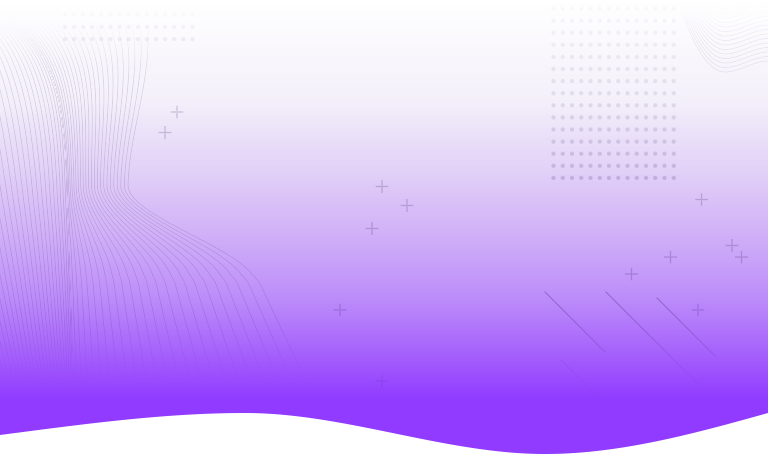
Reproduce this background procedurally as a Shadertoy shader.

```glsl
const float WIDTH = 7.68; // canvas width in design units, y runs down from the top
const vec3 WHITE = vec3(1.0);
const vec3 INK = vec3(0.16, 0.06, 0.32);

const float STOPS[7] = float[7](0.0, 1.0, 1.7, 2.4, 3.0, 3.47, 4.0);
const vec3 SHADES[7] = vec3[7](
    vec3(1.0), vec3(0.955, 0.94, 0.98), vec3(0.885, 0.82, 0.97),
    vec3(0.81, 0.68, 0.97), vec3(0.735, 0.545, 0.98),
    vec3(0.66, 0.40, 0.985), vec3(0.565, 0.23, 1.0));

const vec2 PLUSES[13] = vec2[13](
    vec2(1.77, 1.12), vec2(1.65, 1.325), vec2(3.82, 1.865), vec2(4.07, 2.055),
    vec2(3.72, 2.285), vec2(3.40, 3.10), vec2(3.82, 3.81), vec2(7.015, 1.995),
    vec2(7.32, 2.455), vec2(7.415, 2.57), vec2(6.705, 2.57), vec2(6.315, 2.74),
    vec2(6.98, 3.10));

// Start x, start y and length along each axis
const vec3 SLASHES[4] = vec3[4](
    vec3(5.45, 2.92, 0.60), vec3(6.06, 2.92, 1.0),
    vec3(6.57, 2.98, 0.59), vec3(5.61, 3.60, 0.36));

float cover(float dist, float pixel) {
    return clamp(0.5 - dist / pixel, 0.0, 1.0);
}

vec3 gradient(float y) {
    vec3 color = SHADES[0];
    for (int i = 1; i < 7; i++) {
        float t = clamp((y - STOPS[i - 1]) / (STOPS[i] - STOPS[i - 1]), 0.0, 1.0);
        color = mix(color, SHADES[i], t);
    }
    return color;
}

// Cubic from a to b (x, y, slope)
float hermite(vec3 a, vec3 b, float x) {
    float span = b.x - a.x;
    float t = clamp((x - a.x) / span, 0.0, 1.0);
    float rise = t * t * (3.0 - 2.0 * t);
    float bend = t * (1.0 - t) * (a.z * (1.0 - t) - b.z * t);
    return mix(a.y, b.y, rise) + span * bend;
}

float waveHeight(float x) {
    vec3 crest = vec3(2.45, 4.13, 0.0);
    vec3 trough = vec3(5.45, 4.54, 0.0);
    if (x < crest.x) return hermite(vec3(0.0, 4.35, -0.13), crest, x);
    if (x < trough.x) return hermite(crest, trough, x);
    return hermite(trough, vec3(7.68, 4.13, -0.28), x);
}

float dotGrid(vec2 p, vec2 first, vec2 pitch, vec2 count, float pixel) {
    vec2 cell = clamp(round((p - first) / pitch), vec2(0.0), count - 1.0);
    return cover(length(p - first - cell * pitch) - 0.021, pixel);
}

float plusSign(vec2 p, float pixel) {
    vec2 q = abs(p);
    vec2 arm = vec2(max(q.x, q.y), min(q.x, q.y));
    return cover(max(arm.x - 0.062, arm.y - 0.0065), pixel);
}

float segment(vec2 p, vec2 a, vec2 b, float halfWidth, float pixel) {
    vec2 along = b - a;
    float t = clamp(dot(p - a, along) / dot(along, along), 0.0, 1.0);
    return cover(length(p - a - along * t) - halfWidth, pixel);
}

// Thin contours at whole values of phase
float contours(float phase, float halfWidth, float pixel) {
    float slope = length(vec2(dFdx(phase), dFdy(phase))) / pixel;
    float dist = abs(fract(phase - 0.5) - 0.5) / max(slope, 0.001);
    return cover(dist - halfWidth, pixel);
}

// Fan of curves pinched around a central spine
float leftMesh(vec2 p, float pixel) {
    float spine = 0.68 - 0.9 * exp(-p.y / 0.45) + 0.03 * max(p.y - 2.0, 0.0);
    float outer = 1.48 - 0.2 * smoothstep(0.4, 1.9, p.y)
        + 1.28 * smoothstep(1.85, 2.85, p.y) + 0.47 * max(p.y - 2.75, 0.0);
    float inner = -0.9 + 0.25 * p.y;
    float offset = p.x - spine;
    float reach = offset > 0.0 ? outer - spine : spine - inner;
    float u = pow(abs(offset) / reach + 0.0001, 0.72);
    float line = contours(u * 23.0, 0.003, pixel);
    float fade = smoothstep(0.1, 0.9, p.y) * (1.0 - smoothstep(3.1, 3.95, p.y));
    return line * fade * step(u, 1.015);
}

// Nested bowls in the upper right corner
float cornerMesh(vec2 p, float pixel) {
    float left = max(7.25 - p.x, 0.0);
    float rim = 0.72 - 3.2 * left * left - 0.11 * smoothstep(7.25, 7.68, p.x);
    float phase = (rim - p.y) / 0.045;
    float line = contours(phase, 0.003, pixel);
    return line * step(-0.3, phase) * smoothstep(0.0, 0.5, p.y);
}

void mainImage(out vec4 fragColor, in vec2 fragCoord) {
    float pixel = WIDTH / iResolution.x;
    vec2 p = vec2(fragCoord.x, iResolution.y - fragCoord.y) * pixel;
    vec3 color = gradient(p.y);

    // Line meshes
    color = mix(color, INK, 0.17 * leftMesh(p, pixel));
    color = mix(color, INK, 0.10 * cornerMesh(p, pixel));

    // Dot grids fading towards the top
    float dots = dotGrid(p, vec2(5.535, 0.085), vec2(0.0925, 0.121), vec2(14.0, 15.0), pixel);
    color = mix(color, INK, dots * mix(0.02, 0.16, clamp(p.y / 1.78, 0.0, 1.0)));
    dots = dotGrid(p, vec2(0.65, 0.145), vec2(0.091, 0.123), vec2(15.0, 3.0), pixel);
    color = mix(color, INK, dots * 0.15 * p.y);

    // Plus signs and slanted strokes
    float marks = 0.0;
    for (int i = 0; i < 13; i++) marks = max(marks, plusSign(p - PLUSES[i], pixel));
    color = mix(color, INK, marks * mix(0.2, 0.09, smoothstep(2.9, 3.9, p.y)));
    float strokes = 0.0;
    for (int i = 0; i < 4; i++) {
        vec2 start = SLASHES[i].xy;
        strokes = max(strokes, segment(p, start, start + SLASHES[i].z, 0.005, pixel));
    }
    color = mix(color, INK, strokes * mix(0.28, 0.03, smoothstep(2.9, 3.95, p.y)));

    // White wave along the bottom
    color = mix(color, WHITE, cover(waveHeight(p.x) - p.y, pixel));
    fragColor = vec4(color, 1.0);
}
```
